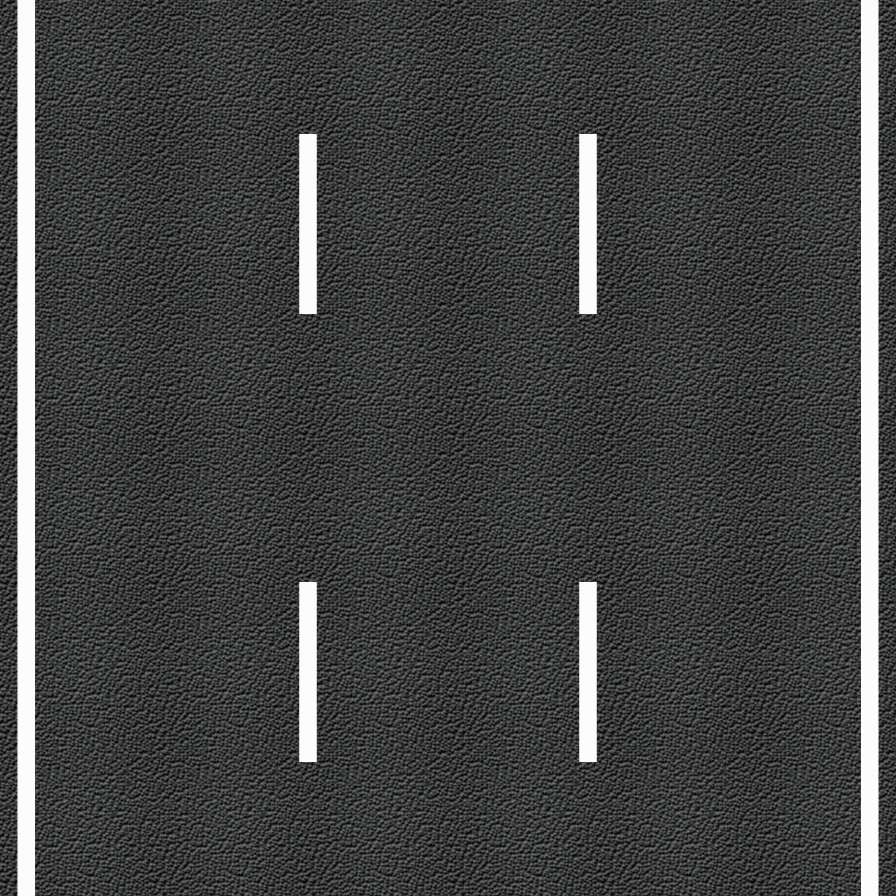
This texture is drawn by a Shadertoy shader. Its source:

```glsl
// Asphalt road: two solid edge lines and two columns of lane dashes.
// The lines are mirrored box distances; the asphalt is cellular noise
// lit from above as a relief, repeated in square tiles.

const vec3 ASPHALT = vec3(0.218, 0.222, 0.222);
const vec3 PAINT = vec3(0.99);

const float EDGE_OFFSET = 0.4707;      // edge line, from the road centre
const float DASH_OFFSET = 0.15625;     // dash column, from the road centre
const float HALF_WIDTH = 0.0098;       // of every painted line
const float DASH_HALF_LENGTH = 0.1005;
const float DASH_PERIOD = 0.5;

const float TILES = 6.0;               // asphalt tiles across and down
const vec2 GRAINS = vec2(38.0, 46.0);  // stones in one tile
const vec2 LIGHT_STEP = vec2(-0.25, 0.65);
const float RELIEF = 0.34;
const float MOTTLE = 0.01;
const float TAU = 6.2831853;

vec2 hash2(vec2 p) {
    vec3 q = fract(p.xyx * vec3(0.1031, 0.1030, 0.0973));
    q += dot(q, q.yzx + 33.33);
    return fract((q.xx + q.yz) * q.zy);
}

// Distance to the nearest stone centre, wrapping at the tile border
float cellular(vec2 p) {
    vec2 cell = floor(p);
    float nearest = 4.0;
    for (int y = -1; y <= 1; y++) {
        for (int x = -1; x <= 1; x++) {
            vec2 neighbour = cell + vec2(x, y);
            vec2 centre = neighbour + hash2(mod(neighbour, GRAINS) + 7.0);
            nearest = min(nearest, distance(p, centre));
        }
    }
    return nearest;
}

vec3 asphalt(vec2 uv) {
    vec2 tile = uv * TILES;
    vec2 p = tile * GRAINS;
    float relief = cellular(p + 0.5 * LIGHT_STEP) - cellular(p - 0.5 * LIGHT_STEP);

    // Faint darker bands where the tiles meet
    vec2 wave = cos(TAU * (tile - 0.05));
    float tone = -MOTTLE * (wave.x + 0.5 * wave.y);

    vec3 tint = ASPHALT / ASPHALT.g;
    return tint * clamp(ASPHALT.g + RELIEF * relief + tone, 0.035, 0.5);
}

// Signed distance to the nearest painted line
float markings(vec2 uv) {
    float across = abs(uv.x - 0.5);
    float along = abs(mod(uv.y, DASH_PERIOD) - 0.5 * DASH_PERIOD);
    float edge = abs(across - EDGE_OFFSET) - HALF_WIDTH;
    float dash = max(abs(across - DASH_OFFSET) - HALF_WIDTH, along - DASH_HALF_LENGTH);
    return min(edge, dash);
}

void mainImage(out vec4 fragColor, in vec2 fragCoord) {
    vec2 uv = fragCoord / iResolution.xy;
    float pixel = 1.0 / min(iResolution.x, iResolution.y);
    float paint = clamp(0.5 - markings(uv) / pixel, 0.0, 1.0);
    fragColor = vec4(mix(asphalt(uv), PAINT, paint), 1.0);
}
```
